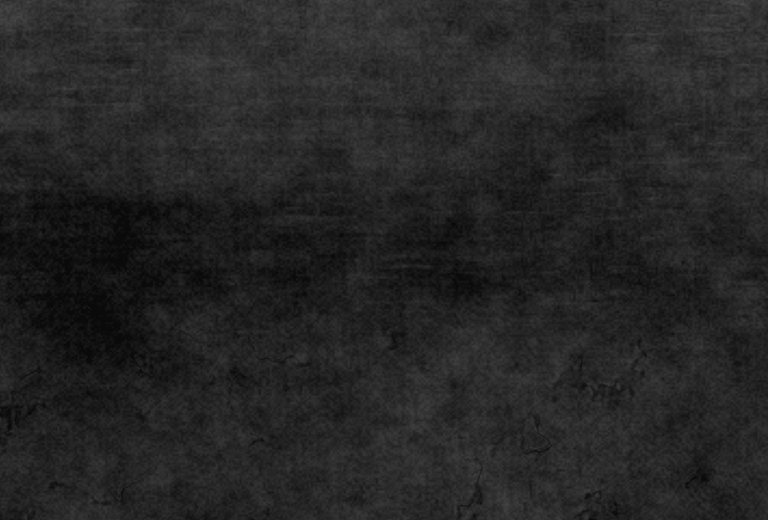
This texture is drawn by a Shadertoy shader. Its source:

```glsl
// Dark worn slab: a smoky band, brushed streaks, stains, cracks and fine grain.

float hash(vec2 p) {
    return fract(sin(dot(p, vec2(127.1, 311.7))) * 43758.5453);
}

float valueNoise(vec2 p) {
    vec2 cell = floor(p);
    vec2 f = fract(p);
    f = f * f * (3.0 - 2.0 * f);
    float low = mix(hash(cell), hash(cell + vec2(1.0, 0.0)), f.x);
    float high = mix(hash(cell + vec2(0.0, 1.0)), hash(cell + vec2(1.0, 1.0)), f.x);
    return mix(low, high, f.y);
}

// Layered noise, centred on zero
float fbm(vec2 p, int octaves) {
    float sum = 0.0;
    float weight = 0.5;
    for (int i = 0; i < octaves; i++) {
        sum += weight * (valueNoise(p) - 0.5);
        p = mat2(0.8, 0.6, -0.6, 0.8) * p * 2.03 + 17.3;
        weight *= 0.55;
    }
    return sum;
}

// Soft elliptical falloff
float blob(vec2 p, vec2 center, vec2 radius) {
    vec2 d = (p - center) / radius;
    return exp(-dot(d, d));
}

// Broad light and shade: pale top, dark middle, medium foot
float slabTone(vec2 p) {
    vec2 q = p + 0.16 * vec2(fbm(p * 3.0, 4), fbm(p * 3.0 + 40.0, 4));
    float tone = mix(0.158, 0.192, smoothstep(0.45, 0.80, q.y));
    tone -= 0.073 * blob(q, vec2(0.15, 0.52), vec2(0.60, 0.15));
    tone -= 0.056 * blob(q, vec2(1.10, 0.53), vec2(0.65, 0.14));
    tone -= 0.068 * blob(q, vec2(1.15, 0.75), vec2(0.32, 0.07));
    tone -= 0.038 * blob(q, vec2(0.20, 0.33), vec2(0.24, 0.11));
    tone += 0.024 * blob(q, vec2(0.95, 0.17), vec2(0.50, 0.16));
    return tone;
}

// Horizontal brushing, long in x and thin in y
float streaks(vec2 p) {
    vec2 q = p + vec2(0.0, 0.012 * fbm(p * 12.0, 3));
    float wide = valueNoise(q * vec2(4.0, 45.0)) - 0.5;
    float thin = valueNoise(q * vec2(14.0, 120.0) + 31.0) - 0.5;
    return 0.5 * wide + 0.6 * thin;
}

// Short pale scratches
float scratches(vec2 p) {
    vec2 q = p + vec2(0.0, 0.010 * fbm(p * 18.0, 3));
    float line = valueNoise(q * vec2(16.0, 105.0) + 71.0);
    return smoothstep(0.70, 0.95, line) * smoothstep(0.35, 0.7, valueNoise(p * 5.0 + 9.0));
}

// Broken thin lines along the zero contour of warped noise
float cracks(vec2 p, float width) {
    vec2 q = p + 0.07 * vec2(fbm(p * 16.0, 4), fbm(p * 16.0 + 23.0, 4));
    float line = 1.0 - smoothstep(0.0, width, abs(fbm(q * 7.0 + 5.0, 4)));
    return line * smoothstep(-0.02, 0.16, fbm(p * 7.0 + 60.0, 4));
}

// Scattered small dark stains with ragged rims
float stains(vec2 p) {
    vec2 q = p + 0.05 * vec2(fbm(p * 25.0, 4), fbm(p * 25.0 + 11.0, 4));
    float dark = 0.0;
    for (int i = 0; i < 28; i++) {
        float id = float(i);
        vec2 center = vec2(hash(vec2(id, 1.0)) * 1.48, hash(vec2(id, 2.0)));
        float size = mix(0.008, 0.030, hash(vec2(id, 3.0)));
        float strength = mix(0.3, 1.0, hash(vec2(id, 4.0)));
        dark = max(dark, strength * blob(q, center, vec2(size * 1.2, size)));
    }
    return dark;
}

void mainImage(out vec4 fragColor, in vec2 fragCoord) {
    vec2 p = fragCoord / iResolution.y;
    float brushed = smoothstep(0.28, 0.5, p.y);
    float cracked = 1.0 - smoothstep(0.25, 0.48, p.y);

    // Clouds, mottling and brushing
    float tone = slabTone(p) - 0.003;
    tone += 0.105 * fbm(p * 5.0 + 3.0, 5);
    tone += 0.100 * fbm(p * 26.0 + 8.0, 4);
    tone += mix(0.012, 0.056, brushed) * streaks(p);
    tone += 0.040 * brushed * scratches(p);

    // Wear and damage
    tone -= 0.050 * stains(p);
    tone -= 0.070 * cracked * cracks(p, 0.028);
    tone += 0.030 * cracked * cracks(p + vec2(0.007, -0.007), 0.022);
    float pits = smoothstep(0.80, 0.96, valueNoise(p * 95.0 + 13.0));
    tone -= 0.040 * pits * smoothstep(0.4, 0.7, valueNoise(p * 7.0 + 90.0));

    // Fine grain
    tone += 0.064 * (valueNoise(p * 240.0) - 0.5);
    tone += 0.040 * (valueNoise(p * 130.0 + 50.0) - 0.5);

    fragColor = vec4(vec3(clamp(tone, 0.04, 0.32)), 1.0);
}
```
